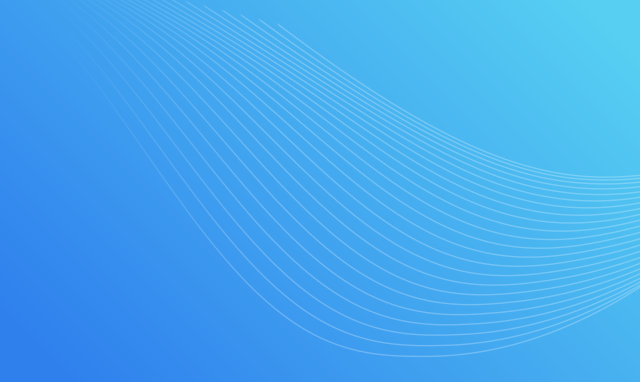
Write a WebGL 2 fragment shader that draws this background.

```glsl
#version 300 es
precision highp float;

uniform vec2 u_resolution;
out vec4 outColor;

const float LINE_STEPS = 22.0;
const float CURVE_SHIFT = 0.632;

// Upper edge of the ribbon: a soft valley with unequal arms
float upperCurve(float x) {
    float d = x - 0.944;
    float steepness = d < 0.0 ? 0.95 : 0.72;
    return 0.320 + steepness * (sqrt(d * d + 0.153) - 0.391);
}

// Lower edge: a bell-shaped descent on the left, a parabola on the right
float lowerCurve(float x) {
    float d = x - 0.664;
    float descent = 0.690 * (1.0 - exp(-pow(max(-d, 0.0) / 0.521, 2.71)));
    float rise = max(d, 0.0);
    return 0.040 + descent + 0.96 * rise * rise;
}

// Blend the edges while sliding the ribbon sideways
float ribbonHeight(float x, float blend) {
    float along = x + CURVE_SHIFT * blend;
    return mix(upperCurve(along), lowerCurve(along - CURVE_SHIFT), blend);
}

float lineCoverage(vec2 p, float blend, float pixel) {
    float y = ribbonHeight(p.x, blend);
    float slope = (ribbonHeight(p.x + 0.001, blend) - y) / 0.001;
    float dist = abs(p.y - y) / sqrt(1.0 + slope * slope);
    float start = smoothstep(0.431, 0.437, p.x + CURVE_SHIFT * blend);
    return start * clamp((0.00108 - dist) / pixel + 0.5, 0.0, 1.0);
}

void main() {
    // One unit is the canvas width
    float pixel = 1.0 / u_resolution.x;
    vec2 p = gl_FragCoord.xy * pixel;

    // Diagonal blue to cyan gradient
    float diagonal = (p.x + p.y) / (1.0 + u_resolution.y * pixel);
    vec3 deepBlue = vec3(0.184, 0.502, 0.929);
    vec3 paleCyan = vec3(0.337, 0.810, 0.949);
    vec3 color = mix(deepBlue, paleCyan, clamp((diagonal - 0.07) / 0.87, 0.0, 1.0));

    // Translucent lines, fading out to the left
    float opacity = 0.26 * smoothstep(0.04, 0.46, p.x);
    for (float i = 0.0; i <= LINE_STEPS; i++) {
        float coverage = lineCoverage(p, i / LINE_STEPS, pixel);
        color = mix(color, vec3(0.96, 0.98, 1.0), opacity * coverage);
    }

    outColor = vec4(color, 1.0);
}
```
